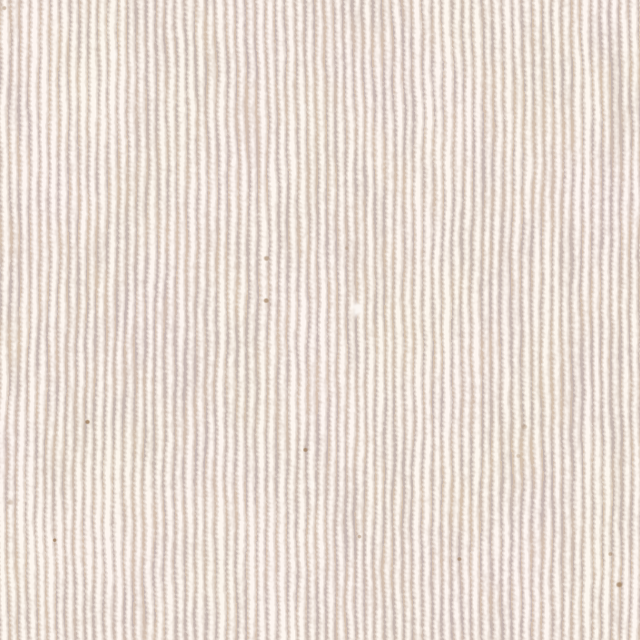
Reproduce this texture procedurally as a Shadertoy shader.

```glsl
// Cream ribbed cotton: 65 upright cords with fine slanted stitches along them.
// Cords are a cosine profile bent by gradient noise; each has its own tone,
// then fibre grain, small brown seed flecks and pale slubs are laid on top.

const float TAU = 6.2831853;

vec2 hash2(vec2 p) {
    vec3 q = fract(p.xyx * vec3(0.1031, 0.1030, 0.0973));
    q += dot(q, q.yzx + 33.33);
    return fract((q.xx + q.yz) * q.zy);
}

float gradDot(vec2 cell, vec2 corner, vec2 f) {
    float angle = TAU * hash2(cell + corner).x;
    return dot(vec2(cos(angle), sin(angle)), f - corner);
}

// Gradient noise, roughly -0.7 to 0.7
float noise(vec2 p) {
    vec2 i = floor(p), f = p - i;
    vec2 u = f * f * f * (f * (f * 6.0 - 15.0) + 10.0);
    return mix(mix(gradDot(i, vec2(0, 0), f), gradDot(i, vec2(1, 0), f), u.x),
               mix(gradDot(i, vec2(0, 1), f), gradDot(i, vec2(1, 1), f), u.x), u.y);
}

// Soft oval mark: 1 at its centre, 0 outside the radii
float spot(vec2 p, vec2 radii) {
    return 1.0 - smoothstep(0.3, 1.0, length(p / radii));
}

void mainImage(out vec4 fragColor, in vec2 fragCoord) {
    vec2 uv = fragCoord / iResolution.xy;

    // Cord coordinate, with a slow sway and a small wobble
    float x = uv.x * 65.0 + 0.05
            + 0.75 * noise(uv * vec2(3.0, 2.2) + 4.0)
            + 0.22 * noise(uv * vec2(30.0, 14.0) + 9.0);
    float cord = floor(x);
    float across = x - cord - 0.5;
    vec2 cordRandom = hash2(vec2(cord + 7.0, 3.0));

    // Stitches: slanted beads that ripple the cord's edge and light
    float along = uv.y * 130.0 + cordRandom.x + across * 0.7
                + 0.6 * noise(vec2(cord * 3.7, uv.y * 25.0));
    float bead = cos(TAU * along);
    float ridge = 0.5 + 0.5 * cos(TAU * (across + 0.02 * bead));

    // Height of the thread, from dark groove to bright crown
    float light = 0.05 + 0.85 * pow(ridge, 0.8);
    light += 0.08 * bead * (1.0 - 0.6 * ridge);
    light += 0.14 * (cordRandom.y - 0.5);
    light += 0.24 * noise(vec2(cord * 5.3, uv.y * 9.0));
    light += 0.22 * noise(uv * vec2(110.0, 85.0));
    light += 0.18 * noise(uv * vec2(230.0, 190.0) + 17.0);
    light += 0.10 * noise(uv * 3.5 + 31.0);
    light = clamp(light, 0.0, 1.0);

    // Grooves drift between grey rose and tan
    float tan_ = smoothstep(-0.3, 0.4, noise(vec2(cord * 2.3, uv.y * 12.0) + 5.0));
    vec3 groove = mix(vec3(0.78, 0.72, 0.70), vec3(0.84, 0.76, 0.69), tan_);
    vec3 middle = vec3(0.91, 0.865, 0.83);
    vec3 crown = vec3(0.995, 0.967, 0.942);
    vec3 color = mix(groove, middle, smoothstep(0.0, 0.52, light));
    color = mix(color, crown, smoothstep(0.45, 0.95, light));

    // Patches of pink and yellow cast
    color += vec3(0.004, -0.004, 0.016) * noise(uv * vec2(9.0, 5.0) + 50.0);

    // Scattered seed flecks, from faint to dark brown
    for (float i = 0.0; i < 14.0; i++) {
        vec2 center = hash2(vec2(i + 2.0, 41.0));
        vec2 kind = hash2(vec2(i + 5.0, 83.0));
        float fleck = spot(uv - center, mix(vec2(0.004), vec2(0.007, 0.006), kind.x));
        color = mix(color, vec3(0.60, 0.47, 0.34), fleck * (0.25 + 0.55 * kind.y));
    }

    // Pale slubs: one thick knot near the middle and a few faint ones
    for (float i = 0.0; i < 5.0; i++) {
        vec2 center = i < 0.5 ? vec2(0.558, 0.517) : hash2(vec2(i + 11.0, 19.0));
        vec2 radii = i < 0.5 ? vec2(0.010, 0.017) : vec2(0.007, 0.014);
        vec2 fuzz = 0.005 * vec2(noise(uv * 90.0), noise(uv * 90.0 + 40.0));
        float slub = spot(uv - center + fuzz, radii);
        color = mix(color, vec3(0.99, 0.975, 0.96), slub * (i < 0.5 ? 0.95 : 0.5));
    }

    fragColor = vec4(clamp(color, 0.0, 1.0), 1.0);
}
```
